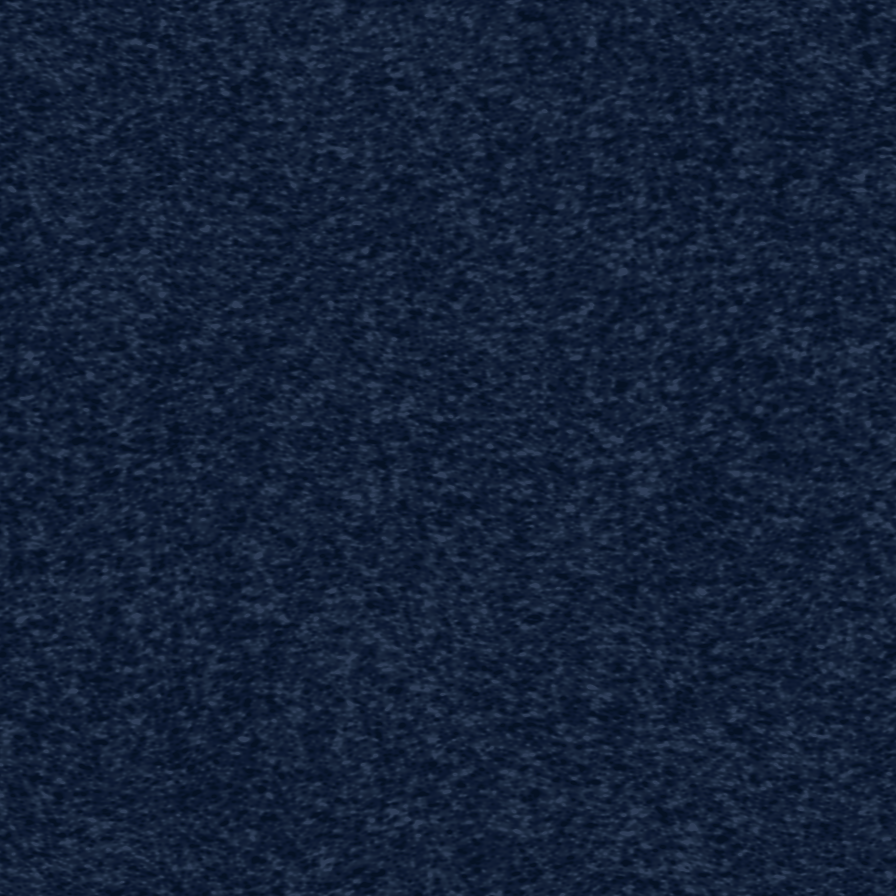
Write a three.js fragment shader that draws this texture.

```glsl
// Dark navy woven cloth with short, wavy, mostly horizontal fibre grains.
varying vec2 vUv;

const vec3 SHADOW = vec3(0.03, 0.08, 0.16);
const vec3 DEEP   = vec3(0.05, 0.10, 0.20);
const vec3 NAVY   = vec3(0.08, 0.13, 0.22);
const vec3 SLATE  = vec3(0.11, 0.17, 0.26);
const vec3 GLINT  = vec3(0.16, 0.22, 0.32);

// Three random values per cell: grain position (xy) and brightness (z).
vec3 hash3(vec2 cell, float seed) {
  vec3 p = fract(vec3(cell.xyx + seed) * vec3(0.1031, 0.1030, 0.0973));
  p += dot(p, p.yxz + 33.33);
  return fract((p.xxy + p.yzz) * p.zyx);
}

// Cellular noise of soft light and dark grains, with mean 0 and deviation near 1.
float grains(vec2 uv, vec2 cellCount, float seed) {
  vec2 p = uv * cellCount;
  vec2 cell = floor(p);
  float sum = 0.0;
  for (int y = -1; y <= 1; y++) {
    for (int x = -1; x <= 1; x++) {
      vec2 neighbour = cell + vec2(float(x), float(y));
      vec3 rnd = hash3(neighbour, seed);
      vec2 toGrain = p - neighbour - rnd.xy;
      sum += (rnd.z * 2.0 - 1.0) * exp(-4.0 * dot(toGrain, toGrain));
    }
  }
  return sum * 2.76;
}

// Layered sines that gently tilt the rows up and down.
vec2 wavyRows(vec2 uv) {
  float lift = 0.009 * sin(uv.x * 7.0 + uv.y * 6.0)
             + 0.002 * sin(uv.x * 23.0 - uv.y * 17.0 + 1.3)
             + 0.0008 * sin(uv.x * 71.0 + uv.y * 43.0);
  float sway = 0.002 * sin(uv.y * 19.0 + uv.x * 5.0);
  return uv + vec2(sway, lift);
}

// Colour ramp over the brightness of the cloth.
vec3 clothColour(float tone) {
  vec3 colour = mix(SHADOW, DEEP, clamp((tone + 1.48) / 0.87, -0.6, 1.0));
  colour = mix(colour, NAVY, clamp((tone + 0.61) / 0.76, 0.0, 1.0));
  colour = mix(colour, SLATE, clamp((tone - 0.15) / 0.78, 0.0, 1.0));
  return mix(colour, GLINT, clamp((tone - 0.93) / 0.87, 0.0, 1.5));
}

void main() {
  vec2 cloth = wavyRows(vUv);

  float fibres  = grains(cloth, vec2(92.0, 182.0), 11.0);
  float fuzz    = grains(cloth, vec2(180.0, 290.0), 47.0);
  float columns = grains(vUv, vec2(115.0, 18.0), 83.0);
  float shading = grains(vUv, vec2(5.0, 4.0), 129.0);

  float tone = 0.70 * fibres + 0.66 * fuzz + 0.16 * columns + 0.08 * shading;
  gl_FragColor = vec4(clothColour(tone - 0.03), 1.0);
}
```
